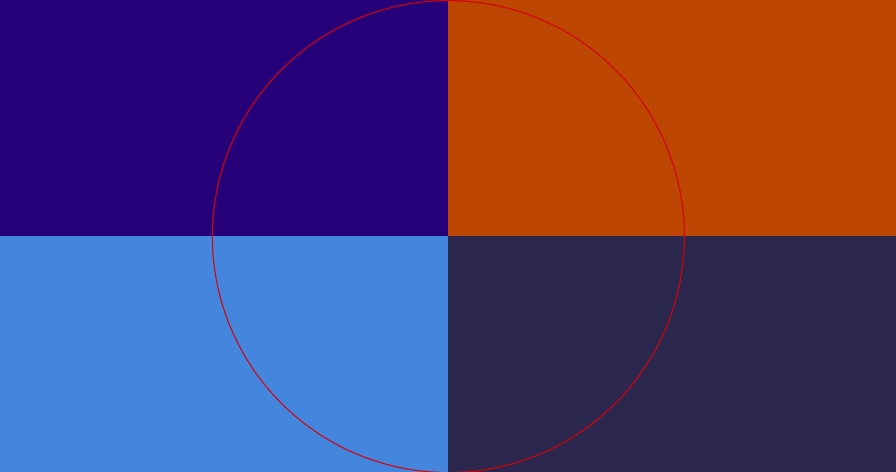
This background is drawn by a Shadertoy shader. Its source:

```glsl
// Four flat colour quadrants crossed by a thin red circle that spans the canvas height.

const vec3 INDIGO = vec3(0.149, 0.0, 0.471);
const vec3 ORANGE = vec3(0.741, 0.275, 0.008);
const vec3 BLUE   = vec3(0.267, 0.525, 0.871);
const vec3 SLATE  = vec3(0.173, 0.153, 0.306);
const vec3 RED    = vec3(0.84, 0.0, 0.03);

// Antialiased step across the zero line of a signed distance.
float softStep(float dist, float pixel) {
    return clamp(dist / pixel + 0.5, 0.0, 1.0);
}

// Share of a pixel covered by a line, exact even when thinner than the pixel.
float lineCoverage(float dist, float halfWidth, float pixel) {
    float inner = max(dist - 0.5 * pixel, -halfWidth);
    float outer = min(dist + 0.5 * pixel, halfWidth);
    return max(outer - inner, 0.0) / pixel;
}

// Colours the four quadrants around the origin.
vec3 quadrants(vec2 p, float pixel) {
    float right = softStep(p.x, pixel);
    float upper = softStep(p.y, pixel);
    return mix(mix(BLUE, SLATE, right), mix(INDIGO, ORANGE, right), upper);
}

float circleDistance(vec2 p, vec2 center, float radius) {
    return length(p - center) - radius;
}

void mainImage(out vec4 fragColor, in vec2 fragCoord) {
    // Centred coordinates; one unit is the canvas height.
    float pixel = 1.0 / iResolution.y;
    vec2 p = (fragCoord - 0.5 * iResolution.xy) * pixel;

    vec3 color = quadrants(p, pixel);

    // Thin ring, set slightly low so its foot leaves the canvas.
    float ring = circleDistance(p, vec2(0.0008, -0.0012), 0.5);
    color = mix(color, RED, lineCoverage(ring, 0.00125, pixel));

    fragColor = vec4(color, 1.0);
}
```
